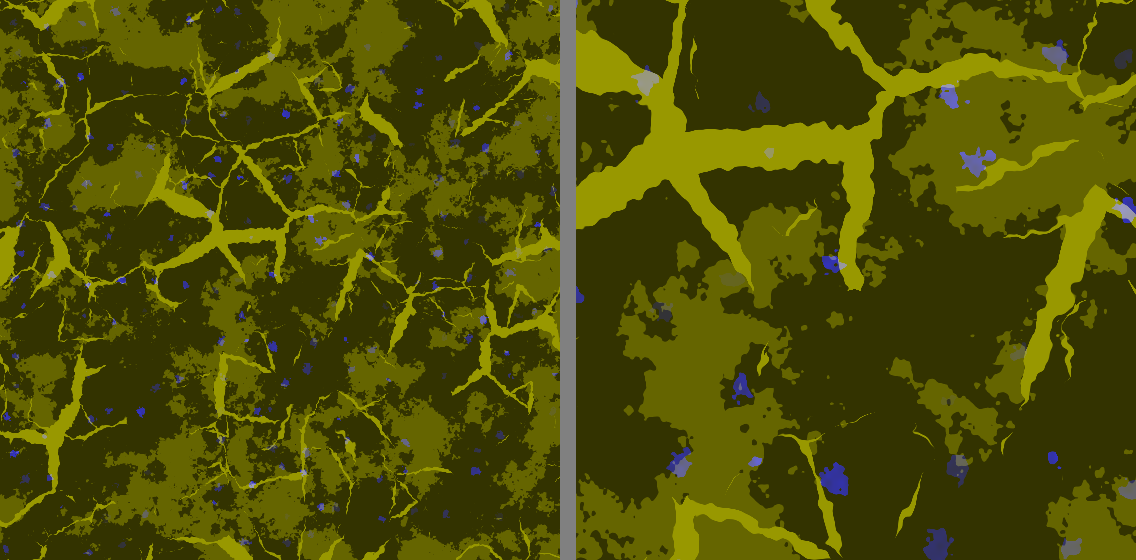
Left: the whole. Right: its middle third, enlarged.
Give the GLSL for this texture, as a Shadertoy shader.

```glsl
// Mottled olive ground split by jagged, tapering bright veins and dotted with blue flecks.
// Patches are thresholded fractal noise; veins follow Voronoi borders whose width
// varies by border and by noise; flecks are ragged discs that only lift the blue channel.

const vec3 DARK_OLIVE = vec3(0.20, 0.20, 0.0);
const vec3 MID_OLIVE = vec3(0.395, 0.395, 0.0);
const vec3 BRIGHT_OLIVE = vec3(0.595, 0.595, 0.0);
const float FLECK_BLUE = 0.85;

const float PATCH_SCALE = 12.0;
const float PATCH_LEVEL = 0.533;
const float PATCH_GAIN = 0.72;
const float LARGE_VEIN_SCALE = 8.0;
const float LARGE_VEIN_WIDTH = 0.23;
const float SMALL_VEIN_SCALE = 13.0;
const float SMALL_VEIN_WIDTH = 0.115;
const float VEIN_CUTOFF = 0.0011;
const float VEIN_FRAY = 0.0045;
const float FLECK_SCALE = 17.0;
const float FLECK_CHANCE = 0.65;

// Integer hash of a lattice point, from 0 to 1
float hash(vec2 p) {
    uvec2 q = uvec2(ivec2(floor(p)) + 4096);
    uint h = q.x * 73856093u ^ q.y * 19349663u;
    h = (h ^ (h >> 15)) * 2246822u * 3u + 12345u;
    h = (h ^ (h >> 13)) * 3266489u;
    h ^= h >> 16;
    return float(h & 65535u) / 65535.0;
}

vec2 hash2(vec2 p) {
    return vec2(hash(p + 117.0), hash(p + 371.0));
}

float noise(vec2 p) {
    vec2 cell = floor(p), f = fract(p);
    f = f * f * (3.0 - 2.0 * f);
    float low = mix(hash(cell), hash(cell + vec2(1, 0)), f.x);
    float high = mix(hash(cell + vec2(0, 1)), hash(cell + vec2(1, 1)), f.x);
    return mix(low, high, f.y);
}

// Fractal noise, turned at each octave to hide the lattice
float fbm(vec2 p) {
    float sum = 0.0, weight = 1.0, total = 0.0;
    for (int i = 0; i < 6; i++) {
        sum += weight * noise(p);
        total += weight;
        weight *= PATCH_GAIN;
        p = mat2(1.6, 1.2, -1.2, 1.6) * p + 19.7;
    }
    return sum / total;
}

// Vein width minus distance to the cell border: positive inside a vein
float veinDepth(vec2 p, float width) {
    vec2 home = floor(p), nearestCell = home, nearest = vec2(0.0);
    float best = 1e5;
    for (int y = -1; y <= 1; y++)
    for (int x = -1; x <= 1; x++) {
        vec2 cell = home + vec2(x, y);
        vec2 offset = cell + hash2(cell) - p;
        if (dot(offset, offset) < best) {
            best = dot(offset, offset);
            nearest = offset;
            nearestCell = cell;
        }
    }
    float swell = noise(p * 1.1 + 40.0);
    float depth = -1.0;
    for (int y = -2; y <= 2; y++)
    for (int x = -2; x <= 2; x++) {
        vec2 cell = nearestCell + vec2(x, y);
        if (x == 0 && y == 0) continue;
        vec2 offset = cell + hash2(cell) - p;
        float border = dot(0.5 * (nearest + offset), normalize(offset - nearest));
        float threshold = mix(0.3, 0.8, hash(cell + nearestCell + 5.0));
        depth = max(depth, width * (swell - threshold) - border);
    }
    return depth;
}

// Displacement that bends the veins and roughens their sides
vec2 raggedWarp(vec2 p) {
    vec2 bend = vec2(noise(p * 14.0), noise(p * 14.0 + 31.0)) - 0.5;
    vec2 rough = vec2(noise(p * 70.0), noise(p * 70.0 + 53.0)) - 0.5;
    vec2 grit = vec2(noise(p * 210.0), noise(p * 210.0 + 83.0)) - 0.5;
    return 0.024 * bend + 0.007 * rough + 0.004 * grit;
}

// Strength of the fleck in this grid cell
float fleck(vec2 p, float pixel) {
    vec2 cell = floor(p * FLECK_SCALE);
    vec2 centre = (cell + mix(vec2(0.17), vec2(0.83), hash2(cell + 9.0))) / FLECK_SCALE;
    float radius = mix(0.0035, 0.007, hash(cell + 23.0));
    float ragged = 0.008 * (noise(p * 160.0) - 0.5) + 0.007 * (noise(p * 330.0 + 7.0) - 0.5);
    float shape = smoothstep(-pixel, pixel, radius - length(p - centre) + ragged);
    float present = step(hash(cell + 61.0), FLECK_CHANCE);
    float strength = mix(0.12, 1.0, hash(cell + 37.0));
    return present * shape * strength * mix(0.75, 1.0, noise(p * 240.0));
}

void mainImage(out vec4 fragColor, in vec2 fragCoord) {
    vec2 uv = fragCoord / iResolution.y;
    float pixel = 0.4 / iResolution.y;

    // Mottled ground
    float mottling = fbm(uv * PATCH_SCALE + 3.0) - PATCH_LEVEL;
    float patches = clamp(mottling / max(0.6 * fwidth(mottling), 1e-4) + 0.5, 0.0, 1.0);
    vec3 color = mix(DARK_OLIVE, MID_OLIVE, patches);

    // Broad and fine veins, frayed so that the thinnest parts break up
    vec2 warped = uv + raggedWarp(uv);
    float broad = veinDepth(warped * LARGE_VEIN_SCALE + 12.0, LARGE_VEIN_WIDTH) / LARGE_VEIN_SCALE;
    float fine = veinDepth(warped * SMALL_VEIN_SCALE + 57.0, SMALL_VEIN_WIDTH) / SMALL_VEIN_SCALE;
    float fray = VEIN_FRAY * (noise(uv * 55.0 + 11.0) - 0.5) - VEIN_CUTOFF;
    color = mix(color, BRIGHT_OLIVE, smoothstep(-pixel, pixel, max(broad, fine) + fray));

    // Blue flecks
    color.b += FLECK_BLUE * fleck(uv, pixel);
    fragColor = vec4(color, 1.0);
}
```
